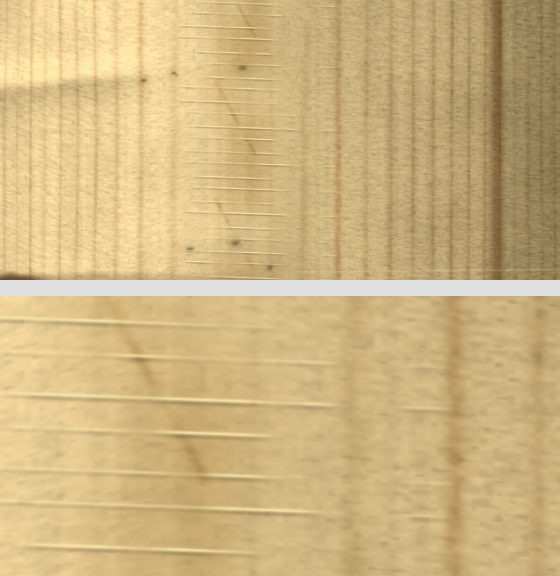
Top: the whole. Bottom: its middle third, enlarged.
A Shadertoy shader for this texture:

```glsl
// Sawn softwood board: vertical growth rings, paired saw scratches, knots and raking light.

// Lengths are in canvas heights; y runs down from the top edge.
const vec3 SHADE_COLOR = vec3(0.53, 0.46, 0.30);
const vec3 LIGHT_COLOR = vec3(0.98, 0.87, 0.64);
const vec3 RING_TINT = vec3(0.88, 0.83, 0.76);
const vec3 STAIN_TINT = vec3(0.87, 0.82, 0.71);
const vec3 BAND_TINT = vec3(0.78, 0.70, 0.62);
const vec3 KNOT_COLOR = vec3(0.38, 0.30, 0.16);
const vec3 EDGE_COLOR = vec3(0.30, 0.19, 0.10);
const vec3 SCRATCH_COLOR = vec3(1.0, 0.92, 0.68);

const float PITH_X = 0.911;
// Ring count from the pith: constant, linear and quadratic terms
const vec3 LEFT_GROWTH = vec3(0.16, -0.9, 13.4);
const vec3 RIGHT_GROWTH = vec3(-0.95, 4.0, 8.42);
const float BAND_X = 1.774;
const float SCRATCH_PERIOD = 0.0891;
const float SCRATCH_PAIR_GAP = 0.039;
const float SCRATCH_TILT = 0.036;
const float SCRATCH_WIDTH = 0.0022;
const float STREAK_PERIOD = 0.42;
const float FIBRE_STRENGTH = 1.4;

// Knot centre and radius
const int KNOT_COUNT = 6;
const vec3 KNOTS[KNOT_COUNT] = vec3[](
    vec3(0.867, 0.243, 0.011), vec3(0.678, 0.890, 0.010),
    vec3(0.964, 0.956, 0.011), vec3(0.840, 0.868, 0.013),
    vec3(0.513, 0.288, 0.008), vec3(0.622, 0.262, 0.007));

float hash(vec2 p) {
    vec3 q = fract(vec3(p.xyx) * 0.1031);
    q += dot(q, q.yzx + 33.33);
    return fract((q.x + q.y) * q.z);
}

float noise(vec2 p) {
    vec2 i = floor(p), f = fract(p);
    f = f * f * (3.0 - 2.0 * f);
    return mix(mix(hash(i), hash(i + vec2(1, 0)), f.x),
               mix(hash(i + vec2(0, 1)), hash(i + vec2(1, 1)), f.x), f.y);
}

float bell(float d, float width) {
    return exp(-d * d / (width * width));
}

float segmentDistance(vec2 p, vec2 a, vec2 b) {
    vec2 ab = b - a;
    return length(p - a - ab * clamp(dot(p - a, ab) / dot(ab, ab), 0.0, 1.0));
}

// Light level over the board, with a sloping hollow on the left
float lighting(vec2 p) {
    float level = 0.97 - 0.37 * smoothstep(0.45, 1.15, p.x)
                - 0.13 * smoothstep(1.2, 1.65, p.x)
                - 0.38 * smoothstep(1.62, 1.96, p.x);
    level -= 0.12 * (1.0 - smoothstep(0.0, 0.2, p.x));
    float s = p.y - 0.325 + 0.105 * p.x;
    float reach = 1.0 - smoothstep(0.3, 0.68, p.x);
    float hollow = smoothstep(-0.035, 0.02, s) * exp(-max(s, 0.0) / 0.11);
    level += reach * (0.18 * bell(s + 0.06, 0.06) - 0.44 * hollow);
    return level + 0.16 * (noise(p * vec2(4.0, 5.0)) - 0.5);
}

// Fine cross fibres, flatter towards the right, over faint upright grain
float fibres(vec2 p) {
    float slope = 0.28 - 0.2 * smoothstep(0.3, 0.9, p.x);
    float y = p.y - slope * p.x;
    float ripple = noise(vec2(p.x * 42.0, y * 150.0)) - 0.5;
    float pores = noise(vec2(p.x * 120.0, y * 190.0) + 17.0) - 0.5;
    float dashes = smoothstep(0.72, 0.95, noise(vec2(p.x * 65.0, y * 130.0) + 41.0));
    float grain = noise(vec2(p.x * 60.0, p.y * 1.5)) - 0.5;
    float calm = 1.0 - 0.45 * bell(p.x - 0.9, 0.22);
    return FIBRE_STRENGTH * calm * (0.11 * ripple + 0.10 * pores - 0.09 * dashes) + 0.09 * grain;
}

// Growth rings on both sides of the pith, closer together outwards
float rings(vec2 p) {
    float side = step(PITH_X, p.x);
    float d = abs(p.x + 0.01 * (noise(vec2(p.x * 3.0, p.y * 2.0)) - 0.5) - PITH_X);
    float phase = dot(mix(LEFT_GROWTH, RIGHT_GROWTH, side), vec3(1.0, d, d * d));
    float id = floor(phase + 0.5);
    float f = phase - id;
    float strength = mix(0.45, 1.0, hash(vec2(id + 4.0, side * 31.0)))
                   * mix(0.8, 1.0, side) * mix(0.6, 1.1, noise(vec2(id * 5.0, p.y * 6.0)));
    float broken = mix(0.6, 1.3, noise(vec2(p.x * 90.0, p.y * 70.0) + 7.0));
    float line = 0.85 * broken * bell(f, 0.10) + 0.35 * bell(f, 0.28);
    return line * strength * smoothstep(0.1, 0.3, d);
}

// Tilted scratches: x = bright ridge, y = shadow just below it
vec2 scratches(vec2 p, float pixel) {
    vec2 mark = vec2(0.0);
    float width = max(SCRATCH_WIDTH, 0.7 * pixel);
    for (int i = 0; i < 2; i++) {
        float y = p.y - SCRATCH_TILT * (p.x - 0.65) - 0.003 - float(i) * SCRATCH_PAIR_GAP;
        float id = floor(y / SCRATCH_PERIOD + 0.5);
        float h = hash(vec2(id + 20.0, float(i) * 7.0 + 3.0));
        float k = hash(vec2(id + 50.0, float(i) * 5.0 + 9.0));
        float d = y - id * SCRATCH_PERIOD - 0.003 * (h - 0.5);
        float left = smoothstep(0.0, 0.03, p.x - 0.62 - 0.09 * h)
                   * (1.0 - smoothstep(-0.04, 0.02, p.x - 0.97 - 0.10 * k));
        float right = smoothstep(1.13, 1.16, p.x) * (1.0 - smoothstep(1.18, 1.22, p.x));
        float wear = 0.15 + 1.0 * noise(vec2(p.x * 18.0, id * 3.0 + float(i)));
        float amount = (left + 0.5 * right * step(0.25, k)) * wear;
        mark += amount * vec2(bell(d, width), bell(d - 2.0 * width, 1.3 * width));
    }
    return mark;
}

void mainImage(out vec4 fragColor, in vec2 fragCoord) {
    float pixel = 1.0 / iResolution.y;
    vec2 p = vec2(fragCoord.x, iResolution.y - fragCoord.y) * pixel;

    // Lit wood with rings and the broad dark band
    vec3 color = mix(SHADE_COLOR, LIGHT_COLOR, clamp(lighting(p) + fibres(p), -0.2, 1.15));
    color *= mix(vec3(1.0), RING_TINT, rings(p));
    color *= mix(vec3(1.0), BAND_TINT, bell(p.x - BAND_X, 0.024));

    // Stained heart with faint slanted streaks and an upright seam
    float stain = 0.9 * bell(p.x - 0.87, 0.11) * noise(p * vec2(13.0, 6.0));
    stain += 0.45 * bell(p.x - 1.09 + 0.03 * (p.y - 0.5), 0.018) * noise(p * vec2(40.0, 20.0));
    for (int i = 0; i < 3; i++) {
        vec2 a = vec2(0.77, -0.13 + float(i) * STREAK_PERIOD);
        float d = segmentDistance(p, a, a + vec2(0.14, 0.26));
        stain += 0.8 * bell(d, 0.007) * noise(p * 30.0);
    }
    color *= mix(vec3(1.0), STAIN_TINT, stain);

    // Knots with soft halos
    for (int i = 0; i < KNOT_COUNT; i++) {
        vec2 d = (p - KNOTS[i].xy) * vec2(0.85, 1.2);
        float r = length(d) * mix(0.75, 1.3, noise(p * 90.0));
        color = mix(color, KNOT_COLOR, 0.55 * bell(r, KNOTS[i].z) + 0.12 * bell(r, 3.0 * KNOTS[i].z));
    }

    // Saw scratches and the long one near the lower right
    vec2 mark = scratches(p, pixel);
    mark.x += 0.25 * bell(p.y - 0.982 + 0.01 * p.x, 0.003) * smoothstep(0.9, 1.3, p.x);
    color = mix(color, SCRATCH_COLOR, 0.8 * min(mark.x, 1.0)) * (1.0 - 0.15 * mark.y);

    // Worn lower edge, darkest in the left corner
    float edge = smoothstep(0.965, 0.995, p.y + 0.012 * (noise(p * 25.0) - 0.5));
    color = mix(color, EDGE_COLOR, edge * (0.3 * (1.0 - smoothstep(0.2, 1.1, p.x))
                                         + 0.5 * (1.0 - smoothstep(0.08, 0.2, p.x))));
    fragColor = vec4(clamp(color, 0.0, 1.0), 1.0);
}
```
